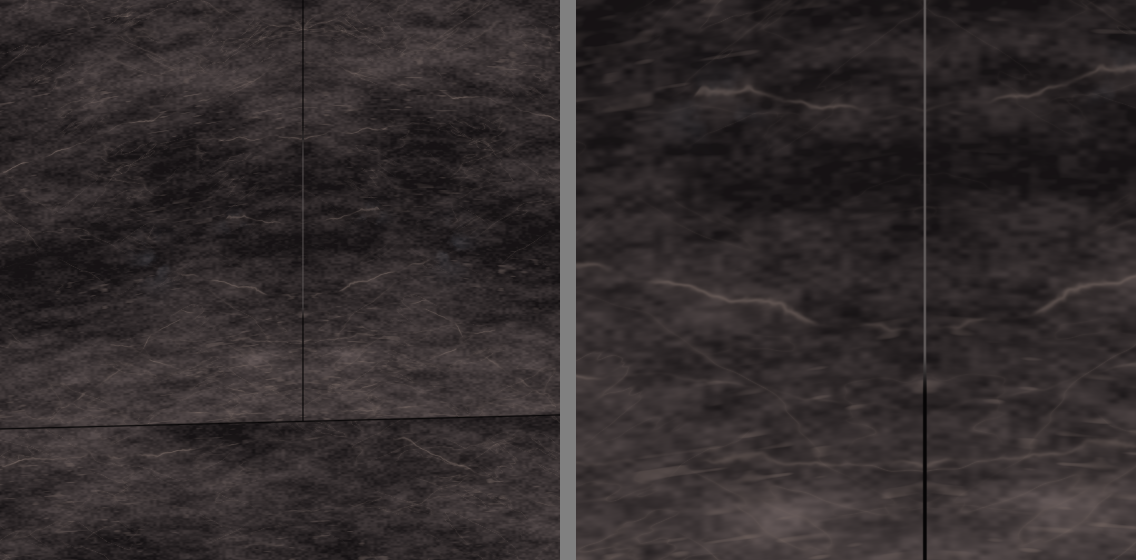
Left, the full canvas; right, a detail of the centre.
This texture is drawn by a Shadertoy shader. Its source:

```glsl
// Dark book-matched marble slabs with pale veins, split by one upright and one slightly tilted joint.

#define SEAM_X 0.541        // upright joint, also the mirror axis
#define JOINT_Y 0.234       // height of the tilted joint at the left edge
#define JOINT_SLOPE 0.025
#define JOINT_HALF 0.0011   // half width of the joints
#define VEIN_WIDTH 0.0014
#define VEIN_WARP 0.030
#define CLOUD_CONTRAST 0.95
#define GRAIN 0.30
#define DARK_STONE vec3(0.085, 0.072, 0.078)
#define PALE_STONE vec3(0.355, 0.314, 0.314)
#define WARM_VEIN vec3(0.45, 0.395, 0.375)
#define JOINT_COLOR vec3(0.025, 0.020, 0.022)

float hash(vec2 p) {
    vec3 q = fract(p.xyx * 0.1031);
    q += dot(q, q.yzx + 33.33);
    return fract((q.x + q.y) * q.z);
}

float noise(vec2 p) {
    vec2 i = floor(p), f = fract(p);
    f = f * f * (3.0 - 2.0 * f);
    return mix(mix(hash(i), hash(i + vec2(1, 0)), f.x),
               mix(hash(i + vec2(0, 1)), hash(i + vec2(1, 1)), f.x), f.y);
}

float fbm(vec2 p) {
    float sum = 0.0, amp = 0.5;
    for (int i = 0; i < 5; i++) {
        sum += amp * noise(p);
        p = mat2(1.98, 0.16, -0.16, 1.98) * p + 17.3;
        amp *= 0.5;
    }
    return sum / 0.96875;
}

// Soft elliptical spot
float spot(vec2 p, vec2 center, vec2 radius) {
    vec2 d = (p - center) / radius;
    return exp(-dot(d, d));
}

// Broken hairline from a to b with a faint halo
float vein(vec2 p, vec2 a, vec2 b) {
    vec2 ab = b - a;
    float h = clamp(dot(p - a, ab) / dot(ab, ab), 0.0, 1.0);
    float d = length(p - a - ab * h);
    float gaps = 0.15 + 0.85 * smoothstep(0.3, 0.8, noise(p * vec2(34, 50) + a * 57.0));
    return gaps * (0.5 * exp(-d * d / (VEIN_WIDTH * VEIN_WIDTH)) + 0.20 * exp(-d / 0.007));
}

// Layers of thin, patchy contours, each at its own angle and scale
float hairlines(vec2 p) {
    float sum = 0.0;
    for (int i = 0; i < 4; i++) {
        float k = float(i);
        vec2 q = p + vec2(0.0, (0.35 * k - 0.5) * p.x);
        float ridge = abs(fbm(q * vec2(5.0, 15.0) * (1.0 + 0.35 * k) + 41.0 + 19.0 * k) - 0.5);
        sum += exp(-ridge * 75.0) * smoothstep(0.45, 0.8, noise(p * vec2(10, 20) + 8.0 + 13.0 * k));
    }
    return sum;
}

float upperVeins(vec2 p) {
    float v = vein(p, vec2(0.0, 0.889), vec2(0.53, 0.735));
    v += 0.8 * vein(p, vec2(0.0, 0.755), vec2(0.28, 0.764));
    v += 0.8 * vein(p, vec2(0.0, 0.599), vec2(0.14, 0.616));
    v += 0.9 * vein(p, vec2(0.0, 0.466), vec2(0.28, 0.536));
    v += 0.8 * vein(p, vec2(0.0, 0.420), vec2(0.22, 0.456));
    v += 0.7 * vein(p, vec2(0.0, 0.390), vec2(0.34, 0.400));
    v += 0.9 * vein(p, vec2(0.07, 0.295), vec2(0.27, 0.368));
    v += 0.7 * vein(p, vec2(0.22, 0.435), vec2(0.45, 0.270));
    return v + 0.7 * vein(p, vec2(0.0, 0.262), vec2(0.55, 0.275));
}

float lowerVeins(vec2 p) {
    float v = vein(p, vec2(0.0, 0.168), vec2(0.60, 0.222));
    v += 0.8 * vein(p, vec2(0.70, 0.222), vec2(1.0, 0.095));
    return v + 0.5 * vein(p, vec2(0.48, 0.080), vec2(0.85, 0.120));
}

void mainImage(out vec4 fragColor, in vec2 fragCoord) {
    vec2 uv = fragCoord / iResolution.xy;
    float px = 1.0 / min(iResolution.x, iResolution.y);
    float jointDist = uv.y - JOINT_Y - JOINT_SLOPE * uv.x;
    bool upper = jointDist > 0.0;

    // Stone coordinates: the upper slabs mirror about the seam and tilt more with height
    float side = uv.x - SEAM_X;
    float shear = JOINT_SLOPE + 0.09 * max(uv.y - 0.25, 0.0);
    vec2 p = upper ? vec2(abs(side), uv.y - shear * side) : uv;
    vec2 seed = upper ? vec2(3.0) : vec2(24.0, 11.0);
    vec2 tilted = p + vec2(0.0, (upper ? 0.10 : -0.06) * p.x);
    vec2 warped = p + VEIN_WARP * (vec2(fbm(p * 19.0 + seed), fbm(p * 19.0 + seed + 31.0)) - 0.5);

    // Broad clouds, streaks and grain
    float tone = 0.36 + CLOUD_CONTRAST * (fbm(tilted * vec2(5, 10) + seed) - 0.5);
    tone += 0.65 * (fbm(tilted * vec2(24, 75) + seed) - 0.5);
    tone += GRAIN * (noise(uv * vec2(170, 290)) - 0.5);
    if (upper) {
        tone += 0.14 * smoothstep(0.46, 0.36, p.y) + 0.05 * smoothstep(0.8, 1.0, p.y);
        tone -= 0.19 * exp(-pow((p.y - 0.56) / 0.12, 2.0));
        tone -= 0.20 * spot(p, vec2(0.0, 0.58), vec2(0.18, 0.12));
        tone += 0.22 * spot(p, vec2(0.065, 0.368), vec2(0.05, 0.018));
    } else {
        tone -= 0.20 * spot(p, vec2(0.84, 0.03), vec2(0.12, 0.05));
        tone -= 0.22 * spot(p, vec2(0.25, 0.207), vec2(0.05, 0.012));
    }
    vec3 color = mix(DARK_STONE, PALE_STONE, clamp(tone, 0.0, 1.1));

    // Cool mineral patches, then veins and short flecks
    float mineral = spot(p, vec2(0.265, 0.545), vec2(0.035, 0.045)) + spot(p, vec2(0.12, 0.61), vec2(0.03, 0.02));
    if (upper) color += vec3(0.07, 0.08, 0.09) * mineral * smoothstep(0.35, 0.65, fbm(p * 40.0));
    float veins = upper ? upperVeins(warped) : lowerVeins(warped);
    float quiet = upper ? 1.0 - 0.75 * spot(p, vec2(0.0, 0.58), vec2(0.3, 0.12)) : 0.9;
    float flecks = smoothstep(0.76, 1.0, noise(tilted * vec2(48, 230) + seed));
    flecks *= smoothstep(0.4, 0.75, noise(p * vec2(8, 14) + seed));
    veins += quiet * (0.30 * hairlines(p + seed) + 0.45 * flecks);
    color = mix(color, WARM_VEIN, clamp(veins, 0.0, 0.85));

    // Joints: the upright one catches light along its middle
    float glint = smoothstep(0.43, 0.46, uv.y) * smoothstep(0.78, 0.72, uv.y);
    float halfWidth = JOINT_HALF * (1.0 - 0.35 * glint);
    float seam = smoothstep(halfWidth + px, halfWidth - px, abs(side)) * smoothstep(-px, px, jointDist);
    color = mix(color, mix(JOINT_COLOR, vec3(0.38, 0.36, 0.36), glint), seam);
    float joint = smoothstep(JOINT_HALF + px, JOINT_HALF - px, abs(jointDist));
    color = mix(color, JOINT_COLOR, joint);

    fragColor = vec4(color, 1.0);
}
```
